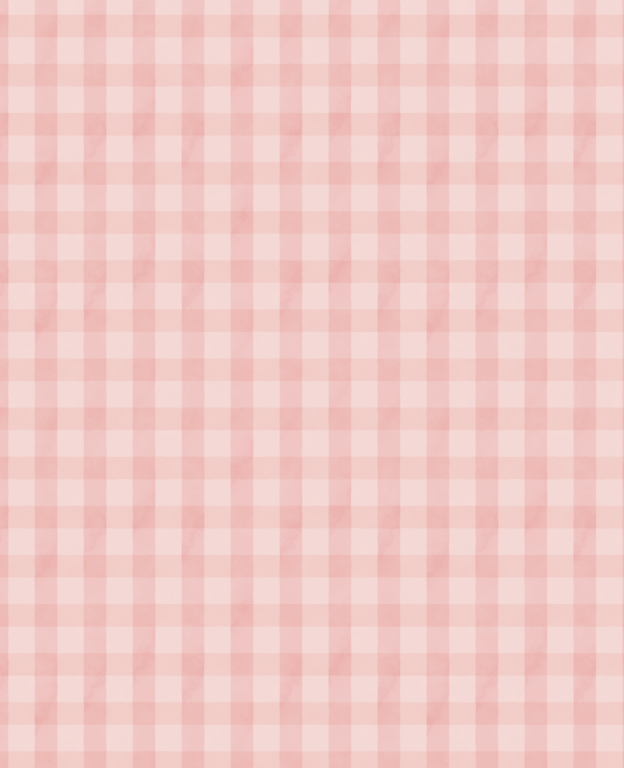
Reproduce this pattern procedurally as a WebGL 1 fragment shader.

```glsl
precision highp float;
// Pink watercolour gingham: crossing translucent stripes with pooled pigment.

uniform vec2 u_resolution;

const vec2 REPEATS = vec2(12.74, 15.64);   // checks across and down
const vec2 FIRST_STRIPE = vec2(0.94, 0.53); // first stripe centres, in checks
const float HALF_STRIPE = 0.23;
const float TILE = 8.0;                    // checks before the paint repeats
const float TAU = 6.2831853;

const vec3 PAPER = vec3(0.957, 0.848, 0.835);
const vec3 ROW_TINT = vec3(0.991, 0.946, 0.938);
const vec3 COLUMN_TINT = vec3(0.984, 0.916, 0.918);
const vec3 POOL_TINT = vec3(0.980, 0.905, 0.910);

vec2 hash2(vec2 p) {
  vec2 q = vec2(dot(p, vec2(127.1, 311.7)), dot(p, vec2(269.5, 183.3)));
  return fract(sin(q) * 4375.85);
}

// Distance to the nearest scattered point, wrapping at the given period.
float cellular(vec2 p, float period) {
  vec2 cell = floor(p);
  float nearest = 2.0;
  for (int j = -1; j <= 1; j++) {
    for (int i = -1; i <= 1; i++) {
      vec2 neighbour = cell + vec2(float(i), float(j));
      vec2 point = neighbour + hash2(mod(neighbour, period));
      nearest = min(nearest, distance(p, point));
    }
  }
  return nearest;
}

// Slow drift of pigment, about -1 to 1.
float drift(vec2 p) {
  vec2 a = p * TAU / TILE;
  return 0.45 * sin(3.0 * a.x + 5.0 * a.y + 1.3 * sin(4.0 * a.x - 2.0 * a.y))
       + 0.35 * sin(7.0 * a.y - 6.0 * a.x + 1.5 * sin(5.0 * a.y + a.x))
       + 0.20 * sin(13.0 * a.x + 11.0 * a.y);
}

// Fine paper mottling, about -0.5 to 0.5.
float mottle(vec2 p) {
  vec2 bent = p + 0.07 * vec2(drift(p.yx * 2.0), drift(p * 2.0 + 1.0));
  float coarse = cellular(bent * 4.0, TILE * 4.0);
  float fine = cellular(bent * 10.0, TILE * 10.0);
  return 0.6 * coarse + 0.4 * fine - 0.47;
}

// Height of the first pool in a column, in checks.
float poolPhase(float column) {
  return mix(2.0 + cos(column * TAU / TILE), 2.5, mod(column, 2.0));
}

// Slanted pools with one ragged edge, fading away on the other side.
float pools(vec2 p, float grain) {
  float column = floor(p.x + 0.5);
  float across = p.x - column;
  float phase = poolPhase(mod(column, TILE));
  float total = 0.0;
  for (int i = 0; i < 3; i++) {
    float k = float(i);
    float centre = phase + 3.0 * k - 0.4 * step(1.5, k);
    float strength = 1.0 - 0.55 * step(1.5, k);
    float down = mod(p.y - centre + 0.5 * TILE, TILE) - 0.5 * TILE;
    float side = down + 1.5 * across + 0.55 * grain + 0.08 * drift(p * 2.0);
    float pooled = smoothstep(0.14, -0.08, side) * exp(2.4 * min(side, 0.0));
    float halo = exp(-2.2 * abs(side));
    total += strength * (0.65 * pooled + 0.35 * halo);
  }
  return total;
}

// Coverage of a repeating stripe centred on whole numbers.
float stripe(float x, float softness) {
  float d = abs(fract(x + 0.5) - 0.5) - HALF_STRIPE;
  return smoothstep(softness, -softness, d);
}

vec3 glaze(vec3 colour, vec3 tint, float amount) {
  return colour * mix(vec3(1.0), tint, amount);
}

void main() {
  vec2 uv = gl_FragCoord.xy / u_resolution;
  vec2 p = vec2(uv.x, 1.0 - uv.y) * REPEATS - FIRST_STRIPE;
  vec2 softness = max(vec2(0.018), 0.75 * REPEATS / u_resolution);

  float grain = mottle(p);
  float flow = drift(p);
  vec2 edge = p + 0.006 * vec2(drift(p * 3.0), drift(p.yx * 3.0));
  float column = stripe(edge.x, softness.x);
  float row = stripe(edge.y, softness.y);

  // Layered washes: paper, rows, columns, then pooled pigment.
  vec3 colour = PAPER * (1.0 + 0.008 * grain + 0.002 * flow);
  colour = glaze(colour, ROW_TINT, row * (1.0 + 0.16 * flow + 0.40 * grain));
  colour = glaze(colour, COLUMN_TINT, column * (0.95 + 0.10 * flow + 0.28 * grain));
  colour = glaze(colour, POOL_TINT, column * 0.62 * pools(p, grain));

  gl_FragColor = vec4(colour, 1.0);
}
```
